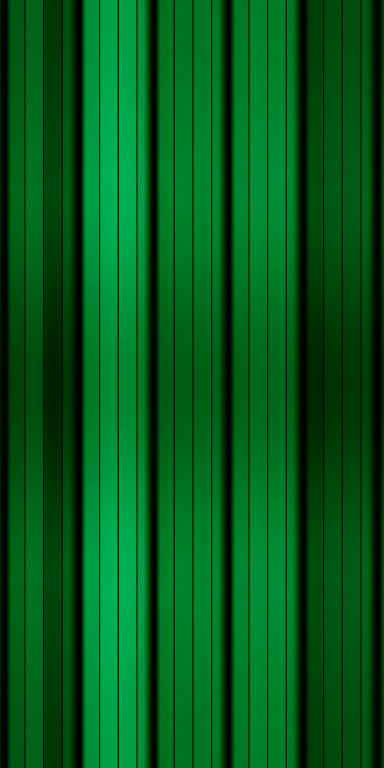
A WebGL 2 fragment shader for this pattern:

```glsl
#version 300 es
precision highp float;

uniform vec2 u_resolution;
out vec4 fragColor;

const float PLANK_WIDTH = 0.1945;
const float FIRST_SEAM = 0.0162;
const float STRIPS = 4.0;
const float GROOVE_HALF_WIDTH = 0.0016;

// Peak green level of each strip, four strips per plank
const float STRIP_TONE[20] = float[20](
    0.40, 0.45, 0.27, 0.37,
    0.62, 0.69, 0.68, 0.62,
    0.50, 0.51, 0.52, 0.53,
    0.53, 0.56, 0.55, 0.52,
    0.30, 0.35, 0.36, 0.39);

float hash(vec2 p) {
    vec3 q = fract(p.xyx * 0.1031);
    q += dot(q, q.yzx + 33.33);
    return fract((q.x + q.y) * q.z);
}

float valueNoise(vec2 p) {
    vec2 i = floor(p);
    vec2 f = fract(p);
    f = f * f * (3.0 - 2.0 * f);
    float low = mix(hash(i), hash(i + vec2(1.0, 0.0)), f.x);
    float high = mix(hash(i + vec2(0.0, 1.0)), hash(i + vec2(1.0, 1.0)), f.x);
    return mix(low, high, f.y);
}

float toneAt(float strip) {
    return STRIP_TONE[int(clamp(strip, 0.0, 19.0))];
}

// Flat strip tone, leaning slightly towards the nearer neighbour
float stripTone(float s) {
    float strip = floor(s);
    float offset = s - strip - 0.5;
    float neighbour = toneAt(strip + sign(offset));
    return mix(toneAt(strip), neighbour, 0.5 * offset * offset);
}

// Sheen mirrored about mid height: darkest there, brightest at the quarters
float sheenLoss(float y) {
    float m = abs(y - 0.5) * 2.0;
    float middle = 0.15 * (1.0 - smoothstep(0.0, 0.5, m));
    float ends = 0.06 * smoothstep(0.5, 1.0, m);
    return middle + ends;
}

// Rounded shading into the gap, softer on its left side
float gapShade(float plank) {
    float d = fract(plank + 0.52) - 0.5;
    return d < 0.0 ? smoothstep(0.0, 0.16, -d) : smoothstep(0.0, 0.10, d);
}

float lineCoverage(float dist, float halfWidth, float pixel) {
    float cover = clamp((halfWidth - dist) / pixel + 0.5, 0.0, 1.0);
    return min(cover, 2.0 * halfWidth / pixel);
}

// Blue rises with brightness
vec3 greenRamp(float g) {
    return vec3(0.0, g, max(0.75 * g * g - 0.02, 0.0));
}

void main() {
    vec2 uv = gl_FragCoord.xy / u_resolution;
    float plank = (uv.x - FIRST_SEAM) / PLANK_WIDTH;
    float s = plank * STRIPS;

    // Strip colour with vertical sheen and faint wear
    float mirrored = abs(uv.y - 0.5);
    float wear = valueNoise(vec2(uv.x * 30.0, mirrored * 90.0)) - 0.5;
    float grain = valueNoise(vec2(uv.x * 140.0, mirrored * 40.0)) - 0.5;
    float tone = stripTone(s) - sheenLoss(uv.y);
    tone += 0.012 * wear + 0.010 * grain;

    // Shadowed gaps between planks
    tone = max(tone, 0.0) * mix(0.03, 1.0, gapShade(plank));

    // Fine grooves between strips
    float grooveDist = abs(fract(s + 0.5) - 0.5) * PLANK_WIDTH / STRIPS;
    float groove = lineCoverage(grooveDist, GROOVE_HALF_WIDTH, 1.0 / u_resolution.x);
    tone *= 1.0 - 0.82 * groove;

    fragColor = vec4(greenRamp(tone), 1.0);
}
```
